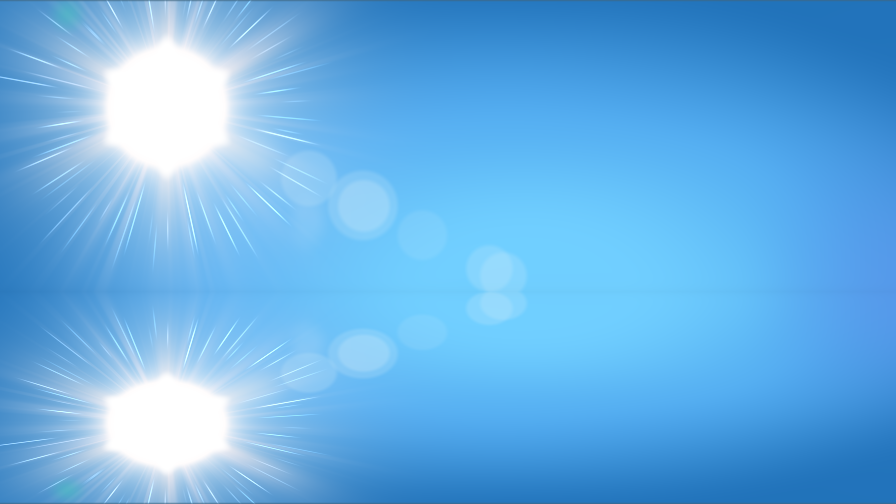
Reproduce this background procedurally as a Shadertoy shader.

```glsl
// Blue sky with a starburst sun and lens ghosts, mirrored below a low horizon.

float hash(float n) {
    return fract(sin(n * 12.9898) * 43758.55);
}

vec2 gradient(vec2 cell) {
    float angle = 6.2832 * hash(dot(cell, vec2(1.0, 57.3)));
    return vec2(cos(angle), sin(angle));
}

float gradientNoise(vec2 p) {
    vec2 i = floor(p), f = fract(p);
    vec2 u = f * f * (3.0 - 2.0 * f);
    float a = dot(gradient(i), f);
    float b = dot(gradient(i + vec2(1, 0)), f - vec2(1, 0));
    float c = dot(gradient(i + vec2(0, 1)), f - vec2(0, 1));
    float d = dot(gradient(i + vec2(1, 1)), f - vec2(1, 1));
    return mix(mix(a, b, u.x), mix(c, d, u.x), u.y);
}

float disc(vec2 p, float radius, float blur) {
    return 1.0 - smoothstep(-blur, blur, length(p) - radius);
}

// Bright centre that deepens towards the corners
vec3 sky(vec2 p) {
    float d = length(vec2((p.x - 1.06) * 0.85, p.y * 1.5));
    d += 0.025 * gradientNoise(p * vec2(2.0, 5.0));
    vec3 color = mix(vec3(0.44, 0.81, 1.0), vec3(0.32, 0.67, 0.94), smoothstep(0.15, 0.62, d));
    color = mix(color, vec3(0.13, 0.45, 0.73), smoothstep(0.5, 0.95, d));
    float violet = smoothstep(1.45, 1.8, p.x) * exp(-p.y * p.y * 14.0);
    return mix(color, vec3(0.35, 0.59, 0.92), 0.75 * violet);
}

// Thin hashed streaks radiating from the sun
vec3 streaks(vec2 p, float pixel) {
    vec3 light = vec3(0.0);
    for (float i = 0.0; i < 64.0; i++) {
        float angle = 6.2832 * (i + 0.9 * hash(i + 3.0)) / 64.0;
        vec2 dir = vec2(cos(angle), sin(angle));
        float along = dot(p, dir);
        float across = abs(dot(p, vec2(-dir.y, dir.x)));
        float start = 0.14 + 0.09 * hash(i + 71.0);
        float end = start + 0.06 + 0.11 * hash(i + 137.0);
        float span = smoothstep(start, start + 0.05, along) * (1.0 - smoothstep(end - 0.06, end, along));
        float line = 1.0 - smoothstep(0.0, max(0.0025, pixel), across);
        vec3 tint = mix(vec3(0.6, 0.9, 1.0), vec3(1.0, 0.82, 0.76), hash(i + 211.0));
        light += tint * line * span * (0.12 + 0.3 * hash(i + 19.0));
    }
    return light;
}

vec3 addSun(vec3 color, vec2 p, float pixel) {
    float r = length(p);
    vec2 dir = p / max(r, 0.001);
    float star = pow(0.5 - 0.5 * cos(6.0 * atan(p.y, p.x)), 6.0);
    float rays = smoothstep(-0.15, 0.5, gradientNoise(dir * 9.0 + 4.0));
    rays += 0.6 * smoothstep(0.0, 0.5, gradientNoise(dir * 23.0));

    color = mix(color, vec3(0.76, 0.9, 0.99), 0.78 * exp(-r * r * 11.0));
    color = mix(color, vec3(0.93, 0.9, 0.95), min(0.55 * rays * exp(-r * r * 18.0), 1.0));
    color += streaks(p, pixel);
    color = mix(color, vec3(1.0, 0.92, 0.9), 0.7 * star * exp(-r * r * 22.0));
    color = mix(color, vec3(1.0, 0.98, 0.98), exp(-max(r - 0.115, 0.0) * 28.0));
    return mix(color, vec3(1.0), 1.0 - smoothstep(0.1, 0.13, r - 0.022 * star));
}

// Pale discs strung along the flare axis: offset, radius, opacity
vec3 addGhosts(vec3 color, vec2 p) {
    vec3 ghosts[7] = vec3[7](
        vec3(0.17, 0.045, 0.16), vec3(0.282, 0.055, 0.2),
        vec3(0.389, 0.069, 0.2), vec3(0.391, 0.051, 0.24),
        vec3(0.507, 0.049, 0.12), vec3(0.640, 0.046, 0.2),
        vec3(0.668, 0.046, 0.2));
    for (int i = 0; i < 7; i++) {
        vec2 center = ghosts[i].x * vec2(1.0, -0.5);
        float mask = disc(p - center, ghosts[i].y, i == 0 ? 0.035 : 0.006);
        color = mix(color, vec3(0.86, 0.94, 0.98), ghosts[i].z * mask);
    }
    float smear = disc((p - vec2(0.28, -0.225)) * vec2(1.0, 0.65), 0.03, 0.02);
    color = mix(color, vec3(0.8, 0.9, 0.98), 0.18 * smear);
    float teal = disc(p - vec2(-0.197, 0.185), 0.022, 0.025);
    return mix(color, vec3(0.25, 0.76, 0.74), 0.5 * teal);
}

void mainImage(out vec4 fragColor, in vec2 fragCoord) {
    vec2 p = fragCoord / iResolution.y;
    float pixel = 1.0 / iResolution.y;
    float edge = min(p.y, 1.0 - p.y);

    // Fold the lower part into a flattened reflection
    float height = p.y - 0.421;
    p.y = height > 0.0 ? height : -1.4 * height;

    vec2 fromSun = p - vec2(0.331, 0.366);
    vec3 color = addSun(sky(p), fromSun, pixel);
    color = addGhosts(color, fromSun);

    // Faint seam at the horizon and thin dark borders
    color *= 1.0 - 0.02 * exp(-p.y * 120.0);
    color = mix(color, vec3(0.25, 0.4, 0.5), 0.6 * (1.0 - smoothstep(0.001, 0.004, edge)));
    fragColor = vec4(clamp(color, 0.0, 1.0), 1.0);
}
```
